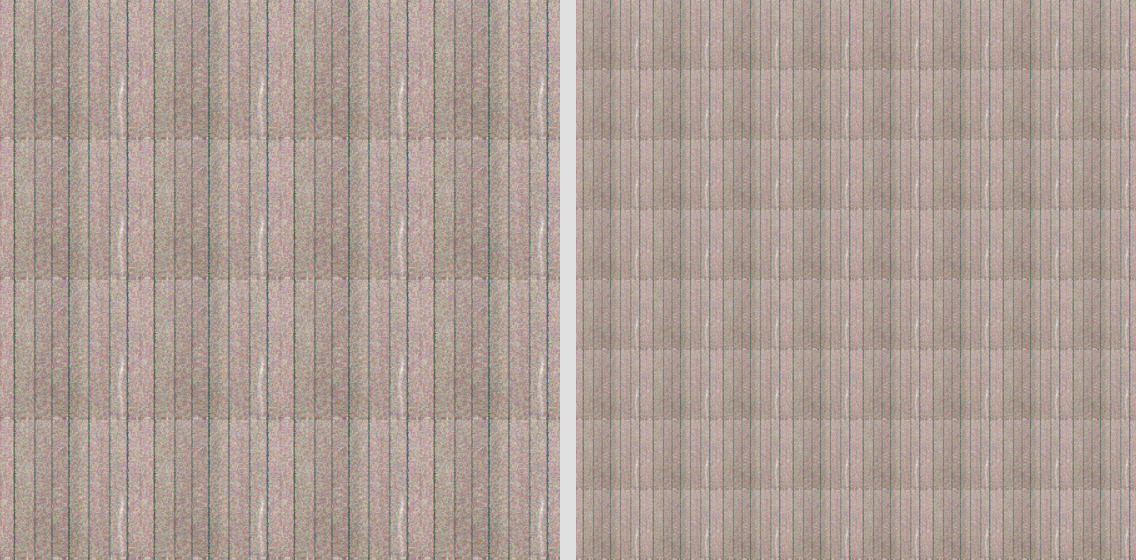
Left, the tile; right, the same tile 2 across and 2 down.
Reproduce this texture procedurally as a WebGL 1 fragment shader.

```glsl
precision highp float;
// Weathered, pale pinkish-brown planks in a 4 by 4 grid of identical tiles.
// Looped grooves split each tile into uneven boards; wrapped noise adds grain,
// and scattered chips, a bleached streak and a dotted joint add the wear.
uniform vec2 u_resolution;

const float TAU = 6.2831853;

vec3 hash3(vec2 p) {
  vec3 q = fract(vec3(p.xyx) * vec3(0.1031, 0.1030, 0.0973));
  q += dot(q, q.yxz + 33.33);
  return fract((q.xxy + q.yzz) * q.zyx);
}

// Smooth three-channel noise that wraps once per tile
vec3 wrapNoise(vec2 p, vec2 cells) {
  p *= cells;
  vec2 i = floor(p);
  vec2 f = fract(p);
  f = f * f * (3.0 - 2.0 * f);
  vec3 low = mix(hash3(mod(i, cells)), hash3(mod(i + vec2(1, 0), cells)), f.x);
  vec3 high = mix(hash3(mod(i + vec2(0, 1), cells)), hash3(mod(i + 1.0, cells)), f.x);
  return mix(low, high, f.y);
}

float wrapDelta(float d) {
  return fract(d + 0.5) - 0.5;
}

// Unevenly spaced board edge
float grooveAt(float i) {
  return 0.102 + 0.134 * i + 0.012 * cos(1.5 * (i - 1.0));
}

void main() {
  vec2 tile = fract(gl_FragCoord.xy / u_resolution * 4.0);
  float pixel = 4.0 / u_resolution.x;
  vec3 speckle = wrapNoise(tile, vec2(112.0)) - 0.5;
  vec3 blotch = wrapNoise(tile, vec2(9.0, 5.0)) - 0.5;
  vec3 fibre = wrapNoise(tile, vec2(56.0, 6.0)) - 0.5;

  // Which board this is
  float board = 0.0;
  for (int i = 0; i < 7; i++) {
    board += step(grooveAt(float(i)), tile.x);
  }
  board = mod(board, 7.0);

  // Board tone, lighter toward the top of each tile
  vec3 color = vec3(0.690, 0.625, 0.590);
  color += 0.032 * cos(TAU * (board + 0.6) / 7.0);
  color += vec3(0.012, -0.004, 0.006) * cos(board * 2.4);
  color += vec3(0.055, 0.055, 0.065) * (tile.y - 0.5);
  color += 0.035 * blotch.x + 0.035 * fibre.x;
  color += vec3(0.012, -0.006, 0.010) * fibre.y;

  // Pale band on the fourth board and a bleached streak on the sixth
  float band = smoothstep(0.555, 0.575, tile.x) * (1.0 - smoothstep(0.615, 0.635, tile.x));
  color += vec3(0.045, 0.036, 0.040) * band;
  float streakX = (tile.x - 0.862 - 0.010 * sin(TAU * tile.y * 3.0)) / 0.014;
  float streakY = smoothstep(0.0, 0.08, tile.y) * (1.0 - smoothstep(0.35, 0.60, tile.y));
  float streak = exp(-streakX * streakX) * streakY;
  color += vec3(0.11, 0.12, 0.14) * streak * (0.8 + fibre.z + blotch.y);

  // Raised chips, each pale with a shadow below
  vec2 warp = 0.012 * (wrapNoise(tile, vec2(26.0)).xy - 0.5);
  for (int i = 0; i < 22; i++) {
    vec3 seed = hash3(vec2(float(i) + 3.0, 17.0));
    vec3 form = hash3(vec2(float(i) + 9.0, 41.0));
    vec2 d = tile + warp - seed.xy;
    d = vec2(wrapDelta(d.x), wrapDelta(d.y));
    d.y -= (form.x - 0.3) * d.x;
    vec2 size = vec2(0.010 + 0.015 * form.y, 0.007 + 0.010 * seed.z);
    vec2 lit = d / size;
    vec2 shade = (d + vec2(-0.006, 0.015)) / size;
    color += vec3(0.125, 0.105, 0.090) * (0.35 + 0.65 * form.z) * exp(-dot(lit, lit));
    color -= vec3(0.090, 0.070, 0.080) * form.z * exp(-dot(shade, shade));
  }

  // Rough green to teal grooves with a pink left fringe
  for (int i = 0; i < 7; i++) {
    float n = float(i);
    float d = wrapDelta(tile.x - grooveAt(n)) + 0.006 * speckle.x;
    float line = 1.0 - smoothstep(0.004 - 0.25 * pixel, 0.005 + 0.75 * pixel, abs(d));
    float fringe = exp(-pow((d + 0.016) / 0.008, 2.0));
    float depth = 0.68 + 0.20 * cos(2.1 * n) + 0.35 * speckle.y + 0.25 * blotch.z;
    vec3 dark = mix(vec3(0.36, 0.43, 0.34), vec3(0.29, 0.42, 0.43), n / 6.0);
    color += vec3(0.040, -0.008, 0.012) * fringe;
    color = mix(color, dark + 0.16 * speckle.zxy, line * clamp(depth, 0.0, 1.0));
  }

  // Faint board edge at the side of the tile
  float side = wrapDelta(tile.x - 0.004) / 0.007;
  color -= vec3(0.025, 0.035, 0.035) * exp(-side * side);

  // Chipped joint at the foot of each tile
  float jointY = (tile.y - 0.012) / 0.010;
  float joint = exp(-jointY * jointY);
  float dots = wrapNoise(vec2(tile.x, 0.0), vec2(46.0, 1.0)).x;
  color += joint * (0.20 * smoothstep(0.55, 0.85, dots) - 0.06);

  // Fine coloured grain
  color += 0.17 * speckle + 0.06 * speckle.y;
  gl_FragColor = vec4(clamp(color, 0.0, 1.0), 1.0);
}
```
